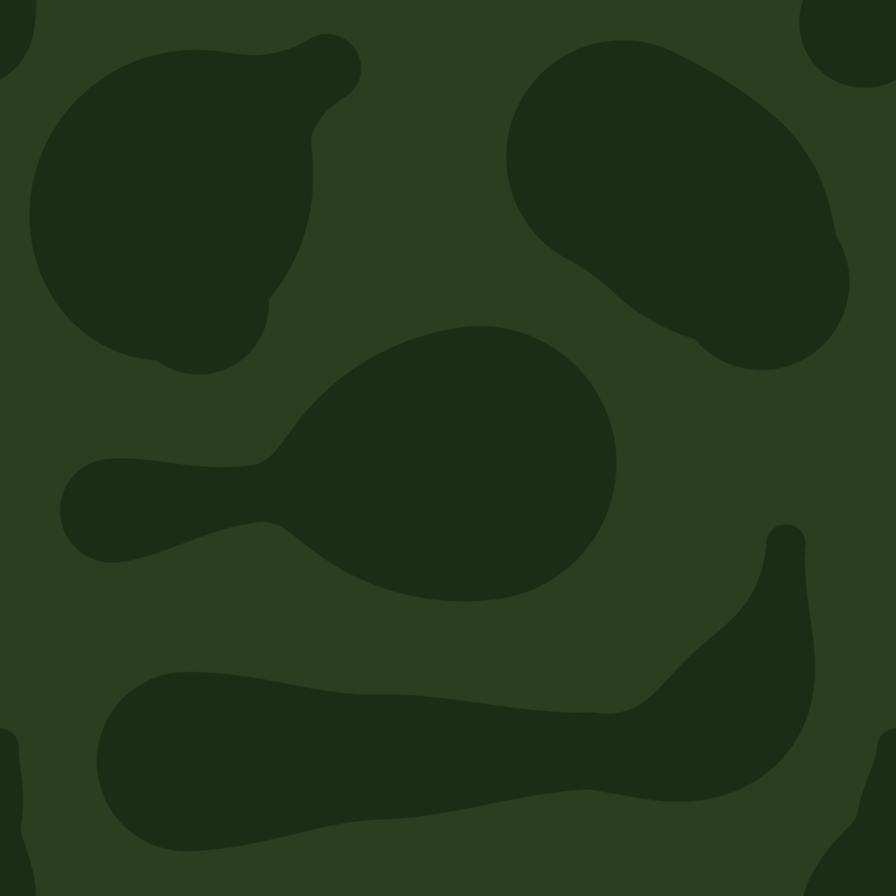
This pattern is drawn by a WebGL 1 fragment shader. Its source:

```glsl
precision highp float;
// Seamless camouflage: large dark green blobs on a slightly lighter green.
// Each blob is a circle swept along a bent path while its radius swells and
// shrinks; distances wrap around the unit tile, so blobs cross its edges.

uniform vec2 u_resolution;

// Shortest offset between two points on the repeating tile.
vec2 wrapOffset(vec2 d) {
  return fract(d + 0.5) - 0.5;
}

// Signed distance to a circle swept through three key circles (x, y, radius).
float sweptBlob(vec2 p, vec3 head, vec3 middle, vec3 tail) {
  vec2 control = 2.0 * middle.xy - 0.5 * (head.xy + tail.xy);
  float dist = 1.0;
  for (int i = 0; i <= 48; i++) {
    float t = float(i) / 48.0;
    // Quadratic curve that passes through the middle key halfway.
    vec2 center = mix(mix(head.xy, control, t), mix(control, tail.xy, t), t);
    // Eased radius gives soft necks and bulges.
    float radius = mix(head.z, middle.z, smoothstep(0.0, 0.5, t));
    radius = mix(radius, tail.z, smoothstep(0.5, 1.0, t));
    dist = min(dist, length(wrapOffset(p - center)) - radius);
  }
  return dist;
}

// Union of all blobs; y runs downwards here.
float camouflage(vec2 p) {
  // Pear with a pointed shoulder
  float d = sweptBlob(p, vec3(0.365, 0.076, 0.038), vec3(0.190, 0.225, 0.153), vec3(0.222, 0.340, 0.078));
  // Slanted bean
  d = min(d, sweptBlob(p, vec3(0.695, 0.175, 0.130), vec3(0.780, 0.233, 0.133), vec3(0.850, 0.315, 0.098)));
  // Club with a thin neck
  d = min(d, sweptBlob(p, vec3(0.125, 0.570, 0.058), vec3(0.285, 0.551, 0.032), vec3(0.535, 0.517, 0.153)));
  // Long boot: tapering body, then upturned horn
  d = min(d, sweptBlob(p, vec3(0.208, 0.850, 0.100), vec3(0.420, 0.845, 0.070), vec3(0.660, 0.838, 0.043)));
  d = min(d, sweptBlob(p, vec3(0.660, 0.838, 0.043), vec3(0.816, 0.795, 0.077), vec3(0.877, 0.607, 0.022)));
  // Small drop across the tile corner
  d = min(d, sweptBlob(p, vec3(1.000, 0.834, 0.021), vec3(0.990, 0.915, 0.034), vec3(0.965, 1.025, 0.073)));
  return d;
}

void main() {
  vec2 uv = gl_FragCoord.xy / u_resolution;
  float pixel = 1.0 / min(u_resolution.x, u_resolution.y);
  float d = camouflage(vec2(uv.x, 1.0 - uv.y));

  vec3 mossGreen = vec3(0.163, 0.243, 0.124);
  vec3 forestGreen = vec3(0.110, 0.175, 0.084);
  float cover = 1.0 - smoothstep(-pixel, pixel, d);
  gl_FragColor = vec4(mix(mossGreen, forestGreen, cover), 1.0);
}
```
